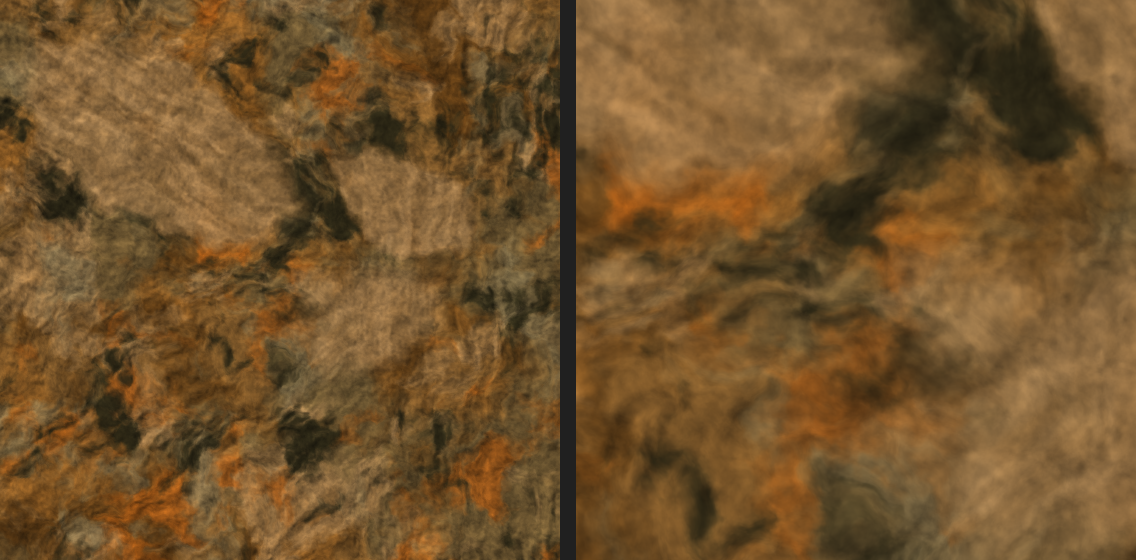
Left: the whole. Right: its middle third, enlarged.
This texture is drawn by a three.js fragment shader. Its source:

```glsl
// Weathered rust-stained rock: smooth tan plates over ochre and brown stone.
// Warped fractal noise lays out stains, lichen and broken crevices; stretched
// noise adds directional grain, and noise slopes add chipped relief.

varying vec2 vUv;

const vec3 TAN = vec3(0.59, 0.45, 0.28);
const vec3 OCHRE = vec3(0.46, 0.32, 0.15);
const vec3 OLIVE = vec3(0.39, 0.32, 0.19);
const vec3 BROWN = vec3(0.34, 0.215, 0.075);
const vec3 RUST = vec3(0.53, 0.34, 0.13);
const vec3 ORANGE = vec3(0.60, 0.31, 0.07);
const vec3 LICHEN = vec3(0.45, 0.40, 0.28);
const vec3 CREVICE = vec3(0.16, 0.145, 0.08);

float hash(vec2 cell) {
  vec3 h = fract(cell.xyx * vec3(0.1031, 0.1030, 0.0973));
  h += dot(h, h.yzx + 33.33);
  return fract((h.x + h.y) * h.z);
}

float noise(vec2 p) {
  vec2 i = floor(p);
  vec2 f = fract(p);
  f = f * f * f * (f * (f * 6.0 - 15.0) + 10.0);
  float low = mix(hash(i), hash(i + vec2(1.0, 0.0)), f.x);
  float high = mix(hash(i + vec2(0.0, 1.0)), hash(i + vec2(1.0, 1.0)), f.x);
  return mix(low, high, f.y);
}

vec2 rotate(vec2 p, float angle) {
  float c = cos(angle);
  float s = sin(angle);
  return vec2(c * p.x + s * p.y, c * p.y - s * p.x);
}

float fbm(vec2 p) {
  float sum = 0.0;
  float gain = 0.5;
  for (int octave = 0; octave < 5; octave++) {
    sum += gain * noise(p);
    p = rotate(p, 0.6) * 2.03 + 17.3;
    gain *= 0.54;
  }
  return sum / 1.037;
}

// Fibres that run along the given angle
float grain(vec2 p, float angle, vec2 scale) {
  vec2 q = rotate(p, angle) * scale + 40.0;
  return 0.55 * noise(q) + 0.45 * noise(q * 2.1 + 9.0);
}

// Soft ellipse, 1 inside and 0 outside
float blob(vec2 p, vec2 center, vec2 radius, float angle, float softness) {
  float d = length(rotate(p - center, angle) / radius);
  return 1.0 - smoothstep(1.0 - softness, 1.0 + softness, d);
}

// Noise patch whose edge lies around a threshold
float patchMask(vec2 p, float threshold, float softness) {
  return smoothstep(threshold - softness, threshold + softness, fbm(p));
}

// Brightness slope of the surface, lit from the upper left
float relief(vec2 p, float offset) {
  vec2 toLight = vec2(-0.6, 0.8) * offset;
  return fbm(p) - fbm(p + toLight);
}

void main() {
  vec2 uv = vUv;
  vec2 warp = vec2(fbm(uv * 5.0 + 3.0), fbm(uv * 5.0 + 61.0)) - 0.5;
  vec2 ragged = vec2(fbm(uv * 24.0 + 8.0), fbm(uv * 24.0 + 91.0)) - 0.5;
  vec2 p = uv + 0.11 * warp + 0.045 * ragged;
  vec2 flow = uv + 0.08 * warp + 0.012 * ragged;

  // Grain turns from falling, to upright, to rising across the rock
  float falling = grain(flow, -0.55, vec2(14.0, 58.0));
  float upright = grain(flow, 1.57, vec2(9.0, 60.0));
  float rising = grain(flow, 0.65, vec2(15.0, 52.0));
  float fibre = mix(rising, falling, smoothstep(0.4, 0.65, uv.y));
  fibre = mix(fibre, upright, smoothstep(0.55, 0.75, uv.x));
  float chips = fbm(flow * 34.0 + 250.0) - 0.5;
  float detail = 0.22 * chips + 0.14 * (fibre - 0.5);

  // Stained base stone, with fine detail breaking up the borders
  vec3 color = mix(BROWN, OCHRE, smoothstep(0.38, 0.66, fbm(p * 6.0 + 11.0) + detail));
  color = mix(color, RUST, 0.8 * patchMask(p * 6.0 + 27.0, 0.60, 0.12));
  color = mix(color, OLIVE, 0.85 * patchMask(p * 5.5 + 45.0, 0.55, 0.11));

  // Smooth tan plates and smaller scattered ones
  float plates = blob(p, vec2(0.27, 0.76), vec2(0.27, 0.125), -0.5, 0.13);
  plates = max(plates, blob(p, vec2(0.72, 0.65), vec2(0.12, 0.085), -0.5, 0.16));
  plates = max(plates, blob(p, vec2(0.64, 0.43), vec2(0.14, 0.09), 0.5, 0.3));
  float tanMask = max(plates, 0.8 * patchMask(p * 8.0 + 72.0, 0.60, 0.09));
  color = mix(color, mix(OCHRE, TAN, 0.55 + 0.75 * fibre), 0.9 * tanMask);

  // Grey lichen and small bright orange stains
  float bare = 1.0 - 0.9 * plates;
  color = mix(color, LICHEN, 0.65 * bare * patchMask(p * 8.0 + 133.0, 0.64, 0.10));
  color = mix(color, ORANGE, 0.75 * bare * patchMask(p * 8.0 + 158.0, 0.68, 0.10));

  // Crevices: one rising band, one upright cleft and scattered hollows
  float band = blob(p, vec2(0.27, 0.36), vec2(0.30, 0.065), 0.65, 0.5);
  float cleft = blob(p, vec2(0.51, 0.42), vec2(0.04, 0.28), 0.05, 0.5);
  float hollow = fbm(p * 9.0 + 190.0) + 0.14 * max(band, cleft) - 1.4 * detail;
  float dark = smoothstep(0.54, 0.80, hollow) * bare;
  color = mix(color, CREVICE, 0.95 * dark);

  // Fibres, chipped relief and fine speckle, calmer on the plates
  float rough = 1.0 - 0.4 * plates;
  float shade = 1.0 + 0.42 * (fibre - 0.5) * rough;
  shade += 0.75 * relief(flow * 20.0 + 210.0, 0.24) * rough;
  shade += 0.55 * relief(flow * 52.0 + 310.0, 0.35) * rough;
  shade += 0.32 * (fbm(uv * 70.0 + 5.0) - 0.5);
  shade += 0.12 * (noise(uv * 200.0) - 0.5);
  gl_FragColor = vec4(clamp(color * shade, 0.0, 1.0), 1.0);
}
```
